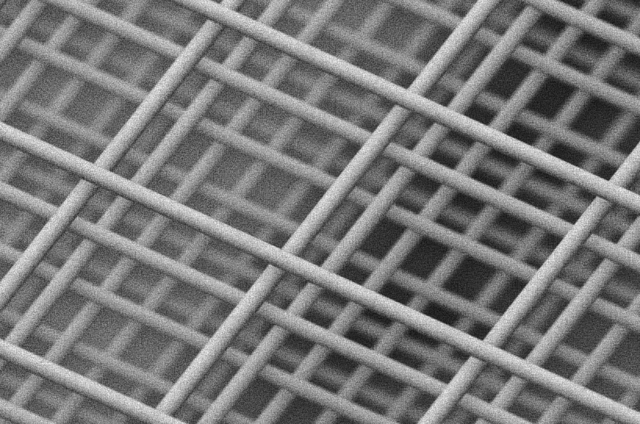
Write a WebGL 1 fragment shader that draws this pattern.

```glsl
precision highp float;
// Stacked layers of a slanted round-wire grid, fading into soft focus, with film grain.

uniform vec2 u_resolution;

#define LAYERS 6
#define LONG_SLOPE 0.455
#define LONG_PERIOD 0.512
#define LONG_STEP 0.137
#define CROSS_SLOPE 0.79
#define CROSS_PERIOD 0.55
#define CROSS_STEP 0.106
#define CROSS_SQUEEZE 0.05
#define WIRE_RADIUS 0.022
#define FOCUS_BLUR 0.0024
#define SHADOW 0.15
#define GRAIN 0.21

vec2 hashGradient(vec2 cell) {
    vec2 h = vec2(dot(cell, vec2(127.1, 311.7)), dot(cell, vec2(269.5, 183.3)));
    return 2.0 * fract(sin(h) * 43758.55) - 1.0;
}

float gradientNoise(vec2 p) {
    vec2 i = floor(p);
    vec2 f = fract(p);
    vec2 u = f * f * f * (f * (f * 6.0 - 15.0) + 10.0);
    float a = dot(hashGradient(i), f);
    float b = dot(hashGradient(i + vec2(1.0, 0.0)), f - vec2(1.0, 0.0));
    float c = dot(hashGradient(i + vec2(0.0, 1.0)), f - vec2(0.0, 1.0));
    float d = dot(hashGradient(i + 1.0), f - 1.0);
    return mix(mix(a, b, u.x), mix(c, d, u.x), u.y);
}

// Signed distance to the nearest line of a repeat.
float repeatDistance(float coord, float first, float period) {
    return (fract((coord - first) / period + 0.5) - 0.5) * period;
}

// Lays one wire over the tone behind it, lit from the upper left.
float drawWire(float behind, float dist, float radius, float blur,
               float haze, float fade, float wear) {
    float reach = (dist - 0.8 * radius) / (1.8 * radius);
    behind *= 1.0 - SHADOW * exp(-reach * reach);

    float t = clamp(dist / (radius + 0.5 * blur), -1.0, 1.0);
    float lambert = max(0.8 * sqrt(1.0 - t * t) - 0.6 * t, 0.0);
    float tone = mix(0.29 + 0.51 * lambert + wear, haze, fade);
    float cover = 1.0 - smoothstep(radius - blur, radius + blur, abs(dist));
    return mix(behind, tone, cover);
}

void main() {
    // Height is one unit, y runs down from the top edge.
    vec2 p = vec2(gl_FragCoord.x, u_resolution.y - gl_FragCoord.y) / u_resolution.y;

    // Slanted coordinates across each set of wires.
    float across = p.y - LONG_SLOPE * p.x;
    float slant = p.x + CROSS_SLOPE * p.y;
    float crossing = slant - CROSS_SQUEEZE * slant * slant;
    float longScale = 1.0 / length(vec2(1.0, LONG_SLOPE));
    float crossScale = 1.0 / (length(vec2(1.0, CROSS_SLOPE))
                              * (1.0 - 2.0 * CROSS_SQUEEZE * slant));

    // A dark slanted band lies deep inside the stack, right of the middle.
    float gloom = smoothstep(0.75, 1.45, p.x + 0.6 * p.y)
                * (1.0 - 0.45 * smoothstep(1.5, 2.1, slant))
                * (1.0 - 0.3 * smoothstep(0.75, 1.0, p.y));
    float mottle = gradientNoise(p * 7.0);
    float haze = mix(0.46, 0.37, gloom) + 0.03 * mottle;
    float tone = mix(0.45, 0.17, gloom) + 0.06 * mottle;

    // Surface unevenness of the wires.
    float wear = 0.04 * gradientNoise(p * 16.0) + 0.07 * gradientNoise(p * 70.0);

    // Layers from back to front, long wires resting on cross wires.
    for (int i = 0; i < LAYERS; i++) {
        float depth = float(LAYERS - 1 - i);
        float radius = WIRE_RADIUS * (1.0 - 0.055 * depth);
        float blur = FOCUS_BLUR + 0.003 * abs(p.y - 0.5)
                   + depth * (0.0004 + 0.0018 * (1.0 - p.y))
                   + 0.0005 * depth * depth;
        float fade = 1.0 - exp(-0.23 * depth);

        // Each layer slides a little further than the one before.
        float crossDist = crossScale * repeatDistance(crossing,
            -0.010 + depth * (CROSS_STEP + 0.0028 * depth), CROSS_PERIOD);
        float longDist = longScale * repeatDistance(across,
            -0.202 + depth * (LONG_STEP + 0.002 * depth), LONG_PERIOD);

        tone = drawWire(tone, crossDist, radius * 1.06, blur, haze, fade, wear);
        tone = drawWire(tone, longDist, radius, blur, haze, fade, wear);
    }

    // Film grain in two sizes.
    float grain = gradientNoise(p * 271.0) + 0.5 * gradientNoise(p * 163.0 + 31.7);
    tone += GRAIN * grain * (0.5 + 0.5 * smoothstep(0.1, 0.4, tone));

    gl_FragColor = vec4(vec3(clamp(tone, 0.0, 1.0)), 1.0);
}
```
